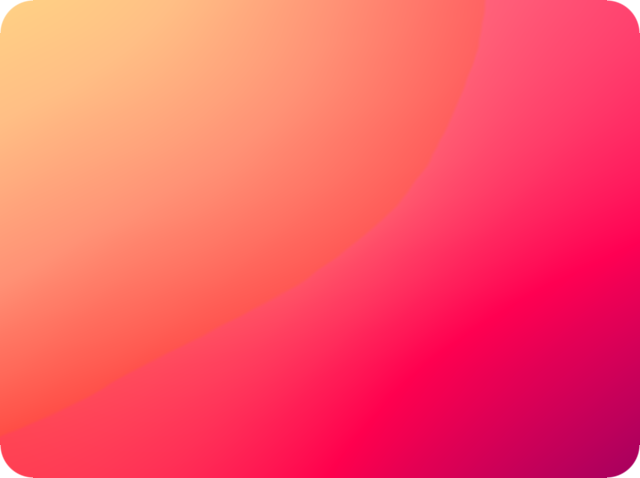
Give the GLSL for this background, as a WebGL 1 fragment shader.

```glsl
precision highp float;
// Warm sunset gradient card: peach arcs, a soft wavy fold, then crimson falling into plum.

uniform vec2 u_resolution;

// Geometry, in units of the canvas height
const vec2  CENTER        = vec2(-0.299, 1.439); // shared centre of all arcs
const float FOLD_RADIUS   = 1.386;
const float FOLD_WAVE     = 0.040;
const float FOLD_FREQ     = 6.1;
const float FOLD_PHASE    = 0.323;
const float FOLD_SOFTNESS = 0.005;
const float RIDGE_RADIUS  = 1.690;               // where crimson is purest
const float RIDGE_BEND    = 2.265;
const float RIDGE_ANGLE   = 0.82;
const float PLUM_REACH    = 0.467;
const float CORNER_RADIUS = 0.070;
const float STREAK_AMOUNT = 0.004;
const vec2  ANGLE_RANGE   = vec2(0.30, 1.35);    // top end to bottom end of the fold

// Colours
const vec3 PAPER        = vec3(1.0);
const vec3 CREAM        = vec3(1.00, 0.81, 0.52);
const vec3 PEACH        = vec3(1.00, 0.745, 0.52);
const vec3 SALMON       = vec3(1.00, 0.57, 0.46);
const vec3 CORAL_TOP    = vec3(1.00, 0.39, 0.39);
const vec3 CORAL_BOTTOM = vec3(1.00, 0.30, 0.27);
const vec3 ROSE_TOP     = vec3(1.00, 0.385, 0.48);
const vec3 ROSE_BOTTOM  = vec3(1.00, 0.27, 0.33);
const vec3 CRIMSON_TOP    = vec3(1.00, 0.00, 0.34);
const vec3 CRIMSON_BOTTOM = vec3(1.00, 0.00, 0.28);
const vec3 PLUM         = vec3(0.65, 0.00, 0.37);

// Position of x between a and b, clamped to 0..1
float ramp(float a, float b, float x) {
  return clamp((x - a) / (b - a), 0.0, 1.0);
}

// Signed distance to a rounded box centred on the origin
float roundedBox(vec2 p, vec2 halfSize, float radius) {
  vec2 q = abs(p) - halfSize + radius;
  return length(max(q, 0.0)) + min(max(q.x, q.y), 0.0) - radius;
}

// Faint brushed streaks from layered sines running up to the right
float streaks(vec2 p) {
  float along = dot(p, vec2(0.90, 0.44));
  float across = dot(p, vec2(-0.44, 0.90));
  float sum = 0.0;
  float freq = 24.0;
  float amp = 0.5;
  for (int i = 0; i < 4; i++) {
    sum += amp * sin(across * freq + 2.0 * sin(along * freq * 0.27 + sum));
    freq *= 1.9;
    amp *= 0.65;
  }
  return sum;
}

// Peach side: t runs from the arc centre (0) to the fold (1)
vec3 warmSide(float t, float side) {
  vec3 color = mix(CREAM, PEACH, ramp(0.42, 0.56, t));
  color = mix(color, SALMON, ramp(0.56, 0.78, t));
  return mix(color, mix(CORAL_TOP, CORAL_BOTTOM, side), ramp(0.78, 1.0, t));
}

// Crimson side: rose at the fold, pure at the ridge, plum beyond it
vec3 hotSide(float r, float fold, float ridge, float side) {
  vec3 rose = mix(ROSE_TOP, ROSE_BOTTOM, side);
  vec3 crimson = mix(CRIMSON_TOP, CRIMSON_BOTTOM, side);
  vec3 color = mix(rose, crimson, ramp(fold, ridge, r));
  return mix(color, PLUM, ramp(ridge, ridge + PLUM_REACH, r));
}

void main() {
  vec2 p = gl_FragCoord.xy / u_resolution.y;
  vec2 halfSize = 0.5 * vec2(u_resolution.x / u_resolution.y, 1.0);
  float pixel = 1.0 / u_resolution.y;

  // Polar coordinates around the arc centre, gently disturbed by the streaks
  vec2 d = p - CENTER;
  float angle = atan(-d.y, d.x);
  float r = length(d) + STREAK_AMOUNT * streaks(p);
  float side = ramp(ANGLE_RANGE.x, ANGLE_RANGE.y, angle);

  // Fold and ridge radii along this direction
  float fold = FOLD_RADIUS + FOLD_WAVE * sin((angle - FOLD_PHASE) * FOLD_FREQ);
  float bend = angle - RIDGE_ANGLE;
  float ridge = RIDGE_RADIUS + RIDGE_BEND * bend * bend;

  // Join both sides across the fold
  float soft = max(FOLD_SOFTNESS, pixel);
  vec3 color = mix(warmSide(r / fold, side), hotSide(r, fold, ridge, side),
                   smoothstep(-soft, soft, r - fold));

  // Rounded card on paper
  float card = roundedBox(p - halfSize, halfSize, CORNER_RADIUS);
  color = mix(color, PAPER, smoothstep(-pixel, pixel, card + pixel * 0.5) * step(-CORNER_RADIUS, card)
              * step(0.0, min(abs(p.x - halfSize.x) - halfSize.x, abs(p.y - halfSize.y) - halfSize.y)
              + CORNER_RADIUS));
  gl_FragColor = vec4(color, 1.0);
}
```
